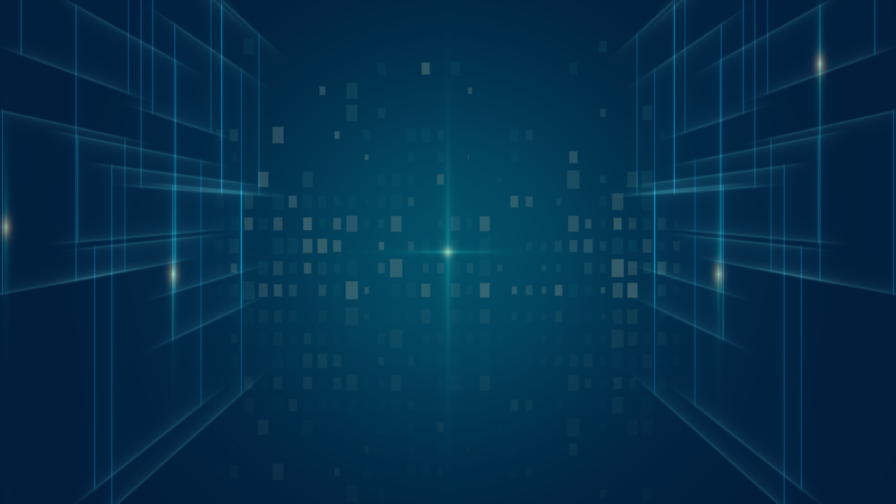
A Shadertoy shader for this background:

```glsl
// A dark blue digital corridor: mirrored glass panels recede at both sides,
// with a wall of scattered tiles, its floor reflection and star-like flares.
// Panel edges follow rays through one vanishing point; tiles use a hashed grid.

const float HORIZON = 0.083;
const float FLOOR_Y = -0.102;
const vec2 TILE_PITCH = vec2(0.0293, 0.044);
const vec3 NAVY = vec3(0.003, 0.115, 0.235);
const vec3 TEAL = vec3(0.008, 0.305, 0.405);
const vec3 EDGE_BLUE = vec3(0.025, 0.20, 0.24);
const vec3 STREAK = vec3(0.13, 0.22, 0.19);
const vec3 TILE_GREY = vec3(0.34, 0.46, 0.48);
const vec3 TILE_TEAL = vec3(0.10, 0.41, 0.46);

// Each panel: outer x, inner x, slope of the top ray, slope of the bottom ray
const int PANELS = 11;
const vec4 panels[PANELS] = vec4[PANELS](
    vec4(0.884, 0.641, 0.223, -0.188),
    vec4(0.667, 0.410, 0.132, -0.890),
    vec4(0.701, 0.490, -0.105, -0.790),
    vec4(0.738, 0.540, 0.550, -0.190),
    vec4(0.847, 0.634, 1.200, 0.365),
    vec4(0.609, 0.449, 0.900, 0.076),
    vec4(0.586, 0.470, 0.950, 0.328),
    vec4(0.542, 0.410, 0.680, -0.300),
    vec4(0.449, 0.375, 0.930, 0.080),
    vec4(0.546, 0.410, 0.090, -0.470),
    vec4(0.735, 0.490, 0.200, -0.086));

float hash(vec2 p) {
    vec3 a = fract(vec3(p.xyx) * 0.1031);
    a += dot(a, a.yzx + 33.33);
    return fract((a.x + a.y) * a.z);
}

// One inside [lo, hi], with edges softened over s
float window(float x, float lo, float hi, float s) {
    return smoothstep(lo - s, lo + s, x) * smoothstep(hi + s, hi - s, x);
}

// Thin line with a faint halo
float thinLine(float d, float pixel) {
    float w = max(0.0016, 0.7 * pixel);
    return exp(-d * d / (w * w)) + 0.12 * exp(-abs(d) / 0.008);
}

// Sharp ray whose glow spreads toward positive d
float glowRay(float d, float pixel) {
    float w = max(0.0025, pixel);
    float core = 0.45 * exp(-d * d / (w * w));
    return core + 0.5 * smoothstep(-w, w, d) * exp(-max(d, 0.0) / 0.011);
}

vec3 panelLight(vec2 p, vec4 panel, float pixel) {
    float x = abs(p.x);
    float y = p.y - HORIZON;
    vec2 d = vec2(panel.z * x - y, y - panel.w * x);
    vec2 rayDist = d / sqrt(1.0 + panel.zw * panel.zw);
    float inside = smoothstep(-0.01, 0.01, d.x) * smoothstep(-0.01, 0.01, d.y);
    float side = thinLine(x - panel.x, pixel) + 0.8 * thinLine(x - panel.y, pixel);
    float rays = glowRay(rayDist.x, pixel) + glowRay(rayDist.y, pixel);
    float reach = window(x, panel.y - 0.015, panel.x + 0.02, 0.055);
    float fill = inside * window(x, panel.y, panel.x, 0.002);
    return EDGE_BLUE * (side * inside * 0.62 + fill * 0.025) + STREAK * rays * reach * 0.72;
}

// Returns tile colour and coverage; height falls off into sparse cells
vec4 tileWall(vec2 p, float pixel) {
    vec2 grid = (p - vec2(-0.3958, -0.076)) / TILE_PITCH;
    vec2 cell = floor(grid + 0.5);
    vec2 local = (grid - cell) * TILE_PITCH;
    float pick = hash(cell + 17.0);
    float tone = hash(cell + 53.0);
    float column = hash(vec2(cell.x + 91.0, 7.0));
    float scale = mix(0.25, 1.0, clamp(0.65 * column + 0.5 * hash(cell + 131.0) - 0.08, 0.0, 1.0));
    vec2 box = abs(local) - vec2(0.0125, 0.0185) * scale;
    float cover = smoothstep(pixel, -pixel, max(box.x, box.y));
    float density = mix(0.86, 0.10, smoothstep(0.0, 10.0, cell.y));
    density *= 1.0 - 0.45 * window(p.x, 0.04, 0.22, 0.04) * smoothstep(1.0, 4.0, cell.y);
    float shown = step(pick, density) * step(cell.y, 11.5) * window(p.x, -0.44, 0.44, 0.05);
    float alpha = mix(0.12, 0.62, tone * tone);
    return vec4(mix(TILE_TEAL, TILE_GREY, smoothstep(0.25, 0.7, tone)), cover * shown * alpha);
}

// Warm core with green vertical and horizontal rays
vec3 flare(vec2 p, vec2 rayLength) {
    vec2 a = abs(p);
    float vertical = exp(-a.x / 0.006 - a.y / rayLength.y);
    float horizontal = exp(-a.y / 0.004 - a.x / rayLength.x);
    float core = exp(-dot(p, p) / 0.00012);
    return vec3(0.04, 0.23, 0.16) * (vertical + horizontal)
         + vec3(0.42, 0.16, 0.06) * core;
}

void mainImage(out vec4 fragColor, in vec2 fragCoord) {
    float pixel = 1.0 / iResolution.y;
    vec2 p = (fragCoord - 0.5 * iResolution.xy) * pixel;

    // Radial backdrop
    vec3 color = mix(NAVY, TEAL, exp(-p.x * p.x / 0.17 - p.y * p.y / 0.16));

    // Tile wall and its dim reflection
    vec2 wallPoint = vec2(p.x, FLOOR_Y + abs(p.y - FLOOR_Y));
    vec4 tile = tileWall(wallPoint, pixel);
    float mirrorFade = p.y < FLOOR_Y ? 0.27 : 1.0;
    color = mix(color, tile.rgb, tile.a * mirrorFade);

    // Side panels
    for (int i = 0; i < PANELS; i++) color += panelLight(p, panels[i], pixel);

    // Flares at the centre and on panel edges
    color += flare(p, vec2(0.06, 0.13));
    color += flare((p - vec2(-0.877, 0.049)) * vec2(1.0, 0.5), vec2(0.004, 0.045));
    color += flare((p - vec2(-0.545, -0.044)) * vec2(1.0, 0.5), vec2(0.004, 0.04));
    color += flare((p - vec2(0.537, -0.044)) * vec2(1.0, 0.5), vec2(0.004, 0.04));
    color += flare((p - vec2(0.738, 0.373)) * vec2(1.0, 0.5), vec2(0.004, 0.045));

    fragColor = vec4(clamp(color, 0.0, 1.0), 1.0);
}
```
